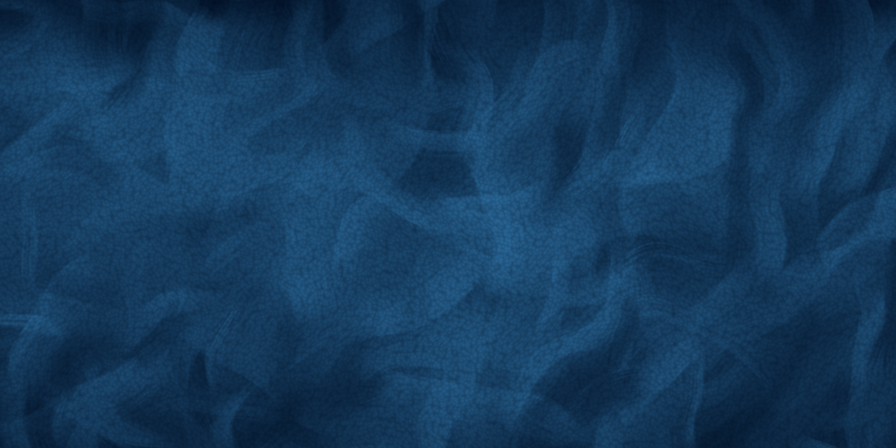
A Shadertoy shader for this texture:

```glsl
// Dark blue painted wall: overlapping brush strokes scattered on jittered grids,
// from broad to small, each with one crisp edge, a faded side and bristle lines.
// A fine cellular grain and an uneven vignette finish the surface.

vec4 hash4(vec2 cell) {
    vec4 n = vec4(dot(cell, vec2(12.7, 31.1)), dot(cell, vec2(26.9, 18.3)),
                  dot(cell, vec2(41.9, 7.1)), dot(cell, vec2(9.3, 53.7)));
    return fract(sin(n) * 4375.85);
}

// Distance to the nearest scattered point
float cellular(vec2 p) {
    vec2 cell = floor(p);
    float nearest = 2.0;
    for (int j = -1; j <= 1; j++)
    for (int i = -1; i <= 1; i++) {
        vec2 id = cell + vec2(i, j);
        nearest = min(nearest, distance(p, id + hash4(id).xy));
    }
    return nearest;
}

// Wavering lines along x, from layered sines
float bristles(vec2 q, float phase) {
    float v = q.y + 0.005 * sin(q.x * 23.0 + phase);
    float lines = 0.45 * sin(v * 147.0 + phase + 2.0 * sin(v * 53.0))
                + 0.35 * sin(v * 331.0 + 2.0 * phase + 2.0 * sin(q.x * 11.0 + v * 71.0))
                + 0.30 * sin(v * 590.0 + 3.0 * phase + 2.0 * sin(q.x * 17.0 - v * 97.0));
    return lines * (0.65 + 0.35 * sin(q.x * 31.0 + v * 43.0 + phase));
}

// Returns paint tone and coverage; q is local, with x along the stroke
vec2 brushStroke(vec2 q, vec2 size, vec4 seed) {
    q.y += (seed.x - 0.5) * 1.1 * q.x * q.x / size.x;
    float hairs = bristles(q, seed.y * 40.0);
    float across = q.y / size.y;
    float crispSide = smoothstep(0.0, 0.014, size.y - q.y + 0.006 * hairs);
    float fadedSide = smoothstep(-1.0, 0.4, across + 0.25 * hairs);
    float ends = 1.0 - smoothstep(0.5, 1.0, abs(q.x) / size.x + 0.12 * hairs);
    float tone = 0.36 + 0.85 * (seed.z - 0.5) + 0.1 * across + 0.08 * hairs;
    // A few strokes catch light on their ridge
    tone += 0.4 * smoothstep(0.86, 1.0, seed.w) * smoothstep(0.3, 1.0, across + 0.4 * hairs);
    return vec2(tone, crispSide * fadedSide * ends);
}

void mainImage(out vec4 fragColor, in vec2 fragCoord) {
    vec2 uv = fragCoord / iResolution.xy;
    vec2 p = uv * vec2(2.0, 1.0);
    vec2 warped = p + 0.012 * sin(p.yx * vec2(13.0, 11.0) + vec2(0.5, 2.0))
                    + 0.005 * sin(p.yx * vec2(37.0, 29.0));

    // Strokes, broad layers first
    float tone = 0.36;
    float spacing = 0.42;
    for (int layer = 0; layer < 4; layer++) {
        vec2 cell = floor(warped / spacing);
        for (int j = -1; j <= 1; j++)
        for (int i = -1; i <= 1; i++) {
            vec2 id = cell + vec2(i, j);
            vec4 place = hash4(id + float(layer) * 19.0 + 3.0);
            vec4 seed = hash4(id + float(layer) * 23.0 + 71.0);
            vec2 center = (id + 0.2 + 0.6 * place.xy) * spacing;

            // Upright at the upper right, slanting elsewhere
            float upright = smoothstep(0.9, 1.4, center.x) * smoothstep(0.4, 0.7, center.y);
            float angle = mix(0.6 + 2.2 * (place.z - 0.5), 1.45 + 0.7 * (place.z - 0.5), upright);
            vec2 along = vec2(cos(angle), sin(angle));
            vec2 offset = warped - center;
            vec2 q = vec2(dot(offset, along), dot(offset, vec2(-along.y, along.x)));
            q.y *= place.x < 0.5 ? -1.0 : 1.0;

            vec2 size = spacing * vec2(0.7 + 0.35 * place.w, 0.22 + 0.2 * seed.w);
            vec2 paint = brushStroke(q, size, seed);
            tone = mix(tone, paint.x, paint.y * (0.8 - 0.1 * float(layer)));
        }
        spacing *= 0.7;
    }

    // Uneven light: glow low in the middle and at the upper left, dark rims
    vec2 fromMiddle = uv - 0.5;
    vec2 fromGlow = p - vec2(1.15, 0.38);
    vec2 fromCorner = p - vec2(0.15, 0.8);
    tone += 0.07 - 0.9 * fromMiddle.y * fromMiddle.y - 0.4 * fromMiddle.x * fromMiddle.x;
    tone += 0.12 * exp(-4.0 * dot(fromGlow, fromGlow));
    tone += 0.18 * exp(-14.0 * dot(fromCorner, fromCorner));
    tone -= 0.2 * smoothstep(0.75, 1.0, uv.y);

    // Grain, stronger where the paint is light
    float grain = 0.45 - cellular(warped * 115.0);
    grain += 0.5 * (0.45 - cellular(warped * 57.0 + 9.0));
    tone += grain * (0.1 + 0.3 * clamp(tone, 0.0, 0.8));

    vec3 deepNavy = vec3(0.03, 0.12, 0.22);
    vec3 paleBlue = vec3(0.15, 0.38, 0.56);
    vec3 color = mix(deepNavy, paleBlue, clamp(tone, -0.22, 1.4));
    fragColor = vec4(max(color, 0.0), 1.0);
}
```
